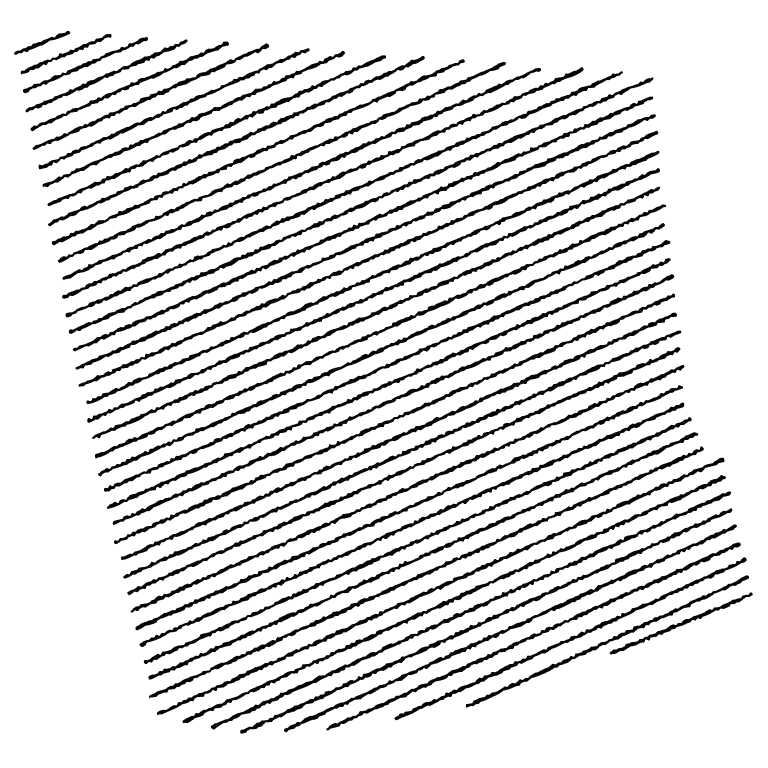
Reproduce this pattern procedurally as a Shadertoy shader.

```glsl
// A leaning patch of slanted, hand-inked hatch strokes on a white sheet.
// Each stroke joins a point on the left outline to one on the right outline;
// noise roughens its edges. The blank margin makes the sheet tile.

#define SHEET 768.0       // design units across the canvas
#define STROKES 46        // number of hatch strokes
#define HALF_WIDTH 1.75   // mean half thickness of a stroke
#define SWELL 1.3         // variation of the half thickness
#define WOBBLE 1.5        // sideways shake of the stroke
#define GRAIN 2.8         // length of one tooth along the stroke
#define END_JITTER 5.0    // variation of the stroke ends
#define SHIFT_JITTER 1.6  // variation of the stroke spacing
#define INK vec3(0.02)
#define PAPER vec3(1.0)

float hash(vec2 p) {
    vec3 q = fract(p.xyx * vec3(0.1031, 0.1030, 0.0973));
    q += dot(q, q.yzx + 33.33);
    return fract((q.x + q.y) * q.z);
}

// Noise along one stroke, centred on zero
float strokeNoise(float along, float seed) {
    float cell = floor(along);
    float t = fract(along);
    t = t * t * (3.0 - 2.0 * t);
    return mix(hash(vec2(cell, seed)), hash(vec2(cell + 1.0, seed)), t) - 0.5;
}

// Part of an outline travelled between strokes first and last
vec2 leg(float i, float first, float last, vec2 travel) {
    return travel * clamp((i - first) / (last - first), 0.0, 1.0);
}

// Left side, then the rounded bottom (y runs down)
vec2 leftOutline(float i) {
    return vec2(17.0, 54.0)
        + leg(i, 0.0, 10.0, vec2(38.0, 189.0))
        + leg(i, 10.0, 20.0, vec2(35.0, 178.0))
        + leg(i, 20.0, 37.0, vec2(67.0, 293.0))
        + leg(i, 37.0, 40.0, vec2(87.0, 18.0))
        + leg(i, 40.0, 42.0, vec2(84.0, -3.0))
        + leg(i, 42.0, 44.0, vec2(139.0, -23.0))
        + leg(i, 44.0, 45.0, vec2(146.0, -54.0));
}

// Top, then the right side with its kink
vec2 rightOutline(float i) {
    return vec2(69.0, 33.0)
        + leg(i, 0.0, 14.0, vec2(551.0, 40.0))
        + leg(i, 14.0, 15.0, vec2(30.0, 7.0))
        + leg(i, 15.0, 33.0, vec2(35.0, 324.0))
        + leg(i, 33.0, 36.0, vec2(17.0, 46.0))
        + leg(i, 36.0, 37.0, vec2(18.0, 10.0))
        + leg(i, 37.0, 45.0, vec2(31.0, 134.0));
}

// Signed distance to the rough edge of stroke i
float strokeDistance(vec2 p, float i) {
    vec2 start = leftOutline(i);
    vec2 end = rightOutline(i);
    vec2 dir = normalize(end - start);
    start += dir * END_JITTER * (hash(vec2(i, 3.0)) - 0.5);
    end += dir * END_JITTER * (hash(vec2(i, 7.0)) - 0.5);

    float len = length(end - start);
    float along = dot(p - start, dir);
    float across = dot(p - start, vec2(-dir.y, dir.x));
    across += SHIFT_JITTER * (hash(vec2(i, 11.0)) - 0.5);

    float seed = i * 5.0 + 17.0;
    across += WOBBLE * strokeNoise(along / GRAIN, seed);
    float halfWidth = HALF_WIDTH + SWELL * strokeNoise(along / GRAIN, seed + 2.0);
    float beyond = along - clamp(along, 0.0, len);
    return length(vec2(beyond, across)) - halfWidth;
}

void mainImage(out vec4 fragColor, in vec2 fragCoord) {
    vec2 uv = fract(fragCoord / iResolution.xy);
    vec2 p = vec2(uv.x, 1.0 - uv.y) * SHEET;
    float pixel = SHEET / iResolution.y;

    float nearest = SHEET;
    for (int i = 0; i < STROKES; i++) {
        nearest = min(nearest, strokeDistance(p, float(i)));
    }

    float coverage = clamp(0.5 - nearest / pixel, 0.0, 1.0);
    fragColor = vec4(mix(PAPER, INK, coverage), 1.0);
}
```
